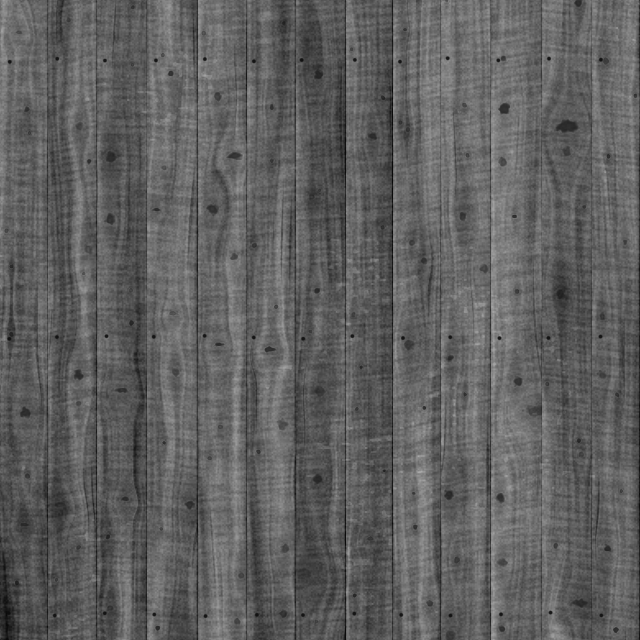
Write a Shadertoy shader that draws this texture.

```glsl
const float PLANKS = 13.0;
const float KNOT_SLOTS = 10.0;
const float NAIL_SPACING = 0.433;

float hash(vec2 p) {
    vec3 q = fract(p.xyx * 0.1031);
    q += dot(q, q.yzx + 33.33);
    return fract((q.x + q.y) * q.z);
}

float noise(vec2 p) {
    vec2 i = floor(p), f = fract(p);
    f = f * f * (3.0 - 2.0 * f);
    return mix(mix(hash(i), hash(i + vec2(1, 0)), f.x),
               mix(hash(i + vec2(0, 1)), hash(i + vec2(1, 1)), f.x), f.y);
}

float fbm(vec2 p) {
    float sum = 0.0, amp = 0.533;
    for (int i = 0; i < 4; i++) {
        sum += amp * noise(p);
        p = p * 2.03 + 17.3;
        amp *= 0.5;
    }
    return sum;
}

// Left edge of a plank, slightly uneven inside the canvas
float plankEdge(float id) {
    float inner = step(0.5, mod(id, PLANKS));
    return (id + inner * 0.09 * (hash(vec2(id, 3.0)) - 0.5)) / PLANKS;
}

float plankId(float x) {
    float id = floor(x * PLANKS);
    if (x < plankEdge(id)) return id - 1.0;
    if (x >= plankEdge(id + 1.0)) return id + 1.0;
    return id;
}

// x: sideways bend of the grain, y: darkness, z: growth rings
vec3 knots(vec2 p, float id, float left) {
    vec3 result = vec3(0.0);
    for (float k = -1.0; k <= 1.0; k++) {
        float slot = floor(p.y * KNOT_SLOTS) + k;
        vec2 seed = vec2(id * 5.0 + 40.0, slot * 3.0 + 20.0);
        vec2 centre = vec2(left + mix(0.1, 0.9, hash(seed)) / PLANKS,
                           (slot + hash(seed + 1.3)) / KNOT_SLOTS);
        float size = hash(seed + 2.7);
        float radius = mix(0.0035, 0.0105, size * size);
        float wing = step(0.87, hash(seed + 4.1));
        vec2 d = (p - centre) / (radius * vec2(1.0 + 1.3 * wing, 1.1));
        d.y += wing * 0.3 * d.x * d.x;
        float r = length(d) + 0.5 * (noise(p * 240.0) - 0.5);
        float core = smoothstep(1.15, 0.45, r) * mix(0.5, 1.0, hash(seed + 6.2));
        float streak = 0.3 * exp(-d.x * d.x * 0.7 - d.y * d.y * 0.05);
        result.x -= (p.x - centre.x) * exp(-dot(d * d, vec2(0.16, 0.035)));
        result.y = max(result.y, max(core, streak));
        result.z += cos(r * 7.0) * exp(-r * 0.9);
    }
    return result;
}

// Saw marks, fibres, growth lines and stains around a mid grey
float woodTone(vec2 p, float id, float bend) {
    float sway = 0.022 * (noise(vec2(id * 7.0, p.y * 3.5)) - 0.5);
    float u = p.x + bend + sway;
    vec2 shift = vec2(id * 13.7, id * 5.1);
    float stain = fbm(vec2(u * 24.0, p.y * 1.7) + shift);
    float grain = fbm(vec2(u * 75.0, p.y * 2.2) + shift);
    float fibre = noise(vec2(u * 270.0, p.y * 9.0) + shift);
    float growth = cos(30.0 * noise(vec2(u * 20.0, p.y * 1.6) + shift));
    float tilt = 0.5 * (hash(vec2(id, 11.0)) - 0.5);
    float saw = noise(vec2(p.x * 30.0, (p.y + tilt * p.x) * 220.0) + shift);
    float speckle = noise(p * 390.0);
    float crack = smoothstep(0.84, 0.97, noise(vec2(u * 150.0, p.y * 4.0) + shift));
    float tone = 0.385 + 0.07 * (hash(vec2(id, 8.0)) - 0.5);
    tone += 0.32 * (stain - 0.5) + 0.20 * (grain - 0.5) + 0.10 * (fibre - 0.5);
    tone += 0.018 * growth + 0.10 * (saw - 0.5) + 0.10 * (speckle - 0.5);
    return tone - 0.11 * crack;
}

// Dark gap, shaded right side of a plank and pale left lip
float seamShade(float fromLeft, float fromRight, float id, float pixel) {
    float strength = mix(0.4, 1.0, hash(vec2(id, 21.0)));
    float nextStrength = mix(0.4, 1.0, hash(vec2(id + 1.0, 21.0)));
    float gap = smoothstep(0.0012 + pixel, 0.0004, fromRight) * nextStrength;
    float shade = exp(-fromRight * 160.0) * nextStrength;
    float lip = exp(-pow((fromLeft - 0.003) / 0.0022, 2.0)) * strength;
    return 0.06 * lip - 0.09 * shade - 0.2 * gap;
}

// Small dark nail holes, one per plank in each row
float nailMask(vec2 p, float id, float left, float pixel) {
    float row = floor((p.y - 0.04) / NAIL_SPACING + 0.5);
    vec2 jitter = vec2(hash(vec2(id, row + 31.0)), hash(vec2(id, row + 47.0))) - 0.5;
    vec2 nail = vec2(left + 0.16 / PLANKS, 0.04 + row * NAIL_SPACING) + 0.006 * jitter;
    return smoothstep(0.0027 + pixel, 0.0015, length(p - nail));
}

void mainImage(out vec4 fragColor, in vec2 fragCoord) {
    vec2 p = fragCoord / iResolution.xy;
    float pixel = 1.0 / iResolution.y;
    float id = plankId(p.x);
    float left = plankEdge(id), right = plankEdge(id + 1.0);

    vec3 knot = knots(p, id, left);
    float tone = woodTone(p, id, knot.x) + 0.035 * knot.z;
    tone += seamShade(p.x - left, right - p.x, id, pixel);

    // Broad weathering: dim lower left, paler upper right
    tone -= 0.10 * smoothstep(0.35, 0.0, p.x) * smoothstep(0.6, 0.0, p.y);
    tone += 0.05 * smoothstep(0.3, 0.9, p.x) * p.y - 0.03 * smoothstep(0.25, 0.0, p.y);
    float scuff = smoothstep(0.76, 0.92, noise(p * vec2(110.0, 160.0)));
    tone += 0.09 * scuff * smoothstep(0.5, 0.7, fbm(p * 7.0 + 4.0));

    tone = mix(tone, 0.10, 0.8 * knot.y);
    tone = mix(tone, 0.05, 0.9 * nailMask(p, id, left, pixel));
    fragColor = vec4(vec3(clamp(tone, 0.04, 0.75)), 1.0);
}
```
